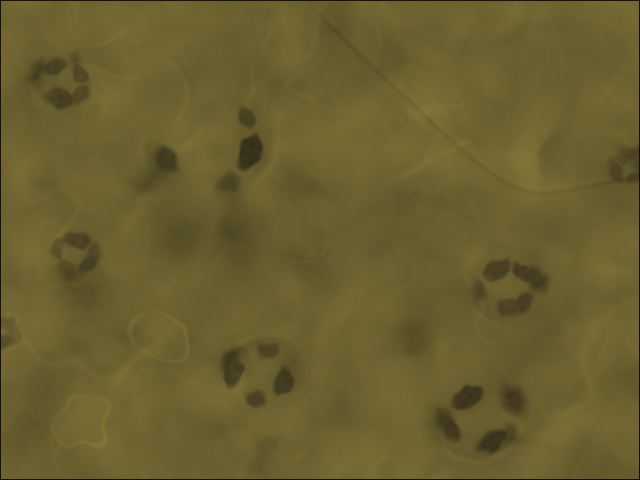
Reproduce this texture procedurally as a Shadertoy shader.

```glsl
// Leaf tissue under a microscope: olive mottled cells, dark granules in rings.
// Warped gradient noise gives the haze and the pale wall folds; loops scatter
// soft smudges and place wobbly ellipses around each stoma.

const vec3 OLIVE = vec3(1.0, 0.905, 0.445);
const vec3 BROWN = vec3(1.0, 0.87, 0.48);
const float BASE_TONE = 0.428;
const float GRANULE_TONE = 0.195;
const float TAU = 6.28318;
const int STOMA_COUNT = 8;
const int SMUDGE_COUNT = 34;

// Stomata: centre, ring radius, granule strength
const vec4 STOMATA[STOMA_COUNT] = vec4[STOMA_COUNT](
    vec4(0.13, 0.83, 0.050, 0.65), vec4(0.44, 0.71, 0.105, 0.95),
    vec4(0.153, 0.47, 0.040, 0.60), vec4(1.06, 0.40, 0.058, 0.75),
    vec4(0.54, 0.22, 0.065, 0.85), vec4(1.00, 0.13, 0.070, 0.85),
    vec4(1.31, 0.65, 0.030, 0.60), vec4(0.0, 0.31, 0.030, 0.45));

vec2 hash2(vec2 p) {
    vec3 q = fract(p.xyx * vec3(0.1031, 0.1030, 0.0973));
    q += dot(q, q.yzx + 33.33);
    return fract((q.xx + q.yz) * q.zy);
}

float corner(vec2 cell, vec2 offset) {
    return dot(hash2(cell + 50.0) * 2.0 - 1.0, offset);
}

float gradientNoise(vec2 p) {
    vec2 i = floor(p), f = fract(p), e = vec2(1.0, 0.0);
    vec2 u = f * f * f * (f * (f * 6.0 - 15.0) + 10.0);
    return mix(mix(corner(i, f), corner(i + e, f - e), u.x),
               mix(corner(i + e.yx, f - e.yx), corner(i + 1.0, f - 1.0), u.x), u.y);
}

float fbm(vec2 p) {
    float sum = 0.0, amp = 0.5;
    for (int i = 0; i < 5; i++) {
        sum += amp * gradientNoise(p);
        p = mat2(1.6, 1.2, -1.2, 1.6) * p + 7.3;
        amp *= 0.5;
    }
    return sum;
}

vec2 warp(vec2 p, float scale, float amount) {
    return p + amount * vec2(gradientNoise(p * scale), gradientNoise(p * scale + 31.7));
}

float bell(float d, float width) {
    return exp(-d * d / (width * width));
}

// Pale fold with a dark companion, fading in and out along its length
float wallFold(vec2 p, float scale, float seed) {
    float n = gradientNoise(warp(warp(p, 9.0, 0.09), 24.0, 0.02) * scale + seed);
    float visible = smoothstep(0.0, 0.35, gradientNoise(p * 5.3 + seed * 2.0));
    return visible * (bell(n, 0.035) - 0.5 * bell(n + 0.08, 0.045));
}

// Signed distance estimate to an ellipse turned by an angle
float ellipse(vec2 p, vec2 radii, float angle) {
    float c = cos(angle), s = sin(angle);
    p = mat2(c, -s, s, c) * p;
    return (length(p / radii) - 1.0) * min(radii.x, radii.y);
}

// Granules that circle one stoma: x is their cover, y a soft shade around them
vec2 granuleRing(vec2 p, vec4 stoma, float id) {
    vec2 cover = vec2(0.0);
    for (int k = 0; k < 7; k++) {
        vec2 r = hash2(vec2(float(k) * 3.0 + 1.0, id * 7.0 + 2.0));
        vec2 s = hash2(r * 91.0 + id);
        float angle = (float(k) + 0.9 * r.x) * TAU / 7.0;
        vec2 centre = stoma.xy + stoma.z * vec2(cos(angle), 0.8 * sin(angle)) * (0.8 + 0.4 * r.y);
        float size = mix(0.014, 0.020, s.x) * mix(0.8, 1.12, smoothstep(0.03, 0.08, stoma.z));
        float d = ellipse(p - centre, size * vec2(1.0, 1.0 + 0.8 * s.y), angle);
        float blur = mix(0.005, 0.015, r.y * r.y);
        float body = (1.0 - smoothstep(-blur, blur, d)) * mix(0.5, 1.0, s.y);
        cover = max(cover, vec2(body, bell(max(d, 0.0), 0.022)) * step(0.2, s.x));
    }
    return cover * stoma.w;
}

// Long thin vein: falls from the top, then bends to the right
float veinDistance(vec2 p) {
    float x = p.x - 1.1, h = sqrt(x * x + 0.0064);
    float slope = -0.3 + 0.65 * x / h;
    return (p.y - 0.548 + 0.3 * x - 0.65 * h) / sqrt(1.0 + slope * slope);
}

void mainImage(out vec4 fragColor, in vec2 fragCoord) {
    vec2 p = fragCoord / iResolution.y;
    vec2 extent = vec2(iResolution.x / iResolution.y, 1.0);
    vec2 wobbly = warp(p, 32.0, 0.014);

    // Hazy tissue and out-of-focus smudges
    float tone = BASE_TONE + 0.19 * fbm(warp(p, 3.0, 0.14) * 5.0);
    vec2 drifting = warp(wobbly, 11.0, 0.06);
    for (int i = 0; i < SMUDGE_COUNT; i++) {
        vec2 centre = hash2(vec2(float(i) * 5.0, 17.0)) * extent;
        vec2 r = hash2(vec2(float(i) * 3.0, 41.0));
        tone -= mix(0.02, 0.09, r.y * r.y) * bell(length(drifting - centre), mix(0.028, 0.065, r.x));
    }

    // Cell walls and the vein
    tone += 0.024 * wallFold(p, 4.0, 3.1) + 0.022 * wallFold(p, 6.0, 18.4);
    tone += 0.018 * wallFold(p, 5.0, 40.7);
    float vein = veinDistance(warp(p, 5.0, 0.012));
    tone += smoothstep(0.63, 0.7, p.x) * (0.012 * bell(vein - 0.009, 0.006) - 0.032 * bell(vein, 0.005));

    // Pale empty cells at the lower left
    for (int i = 0; i < 2; i++) {
        vec2 q = warp(p, 16.0, 0.045) - mix(vec2(0.33, 0.30), vec2(0.17, 0.12), float(i));
        float rim = length(q) - 0.058;
        tone += 0.055 * bell(rim, 0.006) * clamp(0.6 + 1.5 * gradientNoise(p * 12.0), 0.1, 1.0);
        tone += 0.012 * (1.0 - smoothstep(-0.02, 0.01, rim));
    }

    // Stomata: broken faint rims, soft shade and granules
    vec2 granules = vec2(0.0);
    float broken = smoothstep(-0.1, 0.3, gradientNoise(p * 8.0 + 5.0));
    for (int i = 0; i < STOMA_COUNT; i++) {
        vec4 stoma = STOMATA[i];
        float rim = ellipse(warp(p, 10.0, 0.025) - stoma.xy, stoma.z * vec2(1.4, 1.25), 0.4);
        tone += broken * (0.022 * bell(rim, 0.006) - 0.016 * bell(rim + 0.013, 0.007));
        granules = max(granules, granuleRing(wobbly, stoma, float(i)));
    }
    tone -= 0.035 * granules.y;
    float cover = clamp(granules.x * (0.94 + 0.3 * gradientNoise(p * 75.0)), 0.0, 1.0);
    tone = mix(tone, GRANULE_TONE, cover);

    // Thin dark frame
    vec2 edge = min(p, extent - p);
    tone *= mix(0.15, 1.0, smoothstep(0.0008, 0.0026, min(edge.x, edge.y)));
    fragColor = vec4(tone * mix(OLIVE, BROWN, cover), 1.0);
}
```
